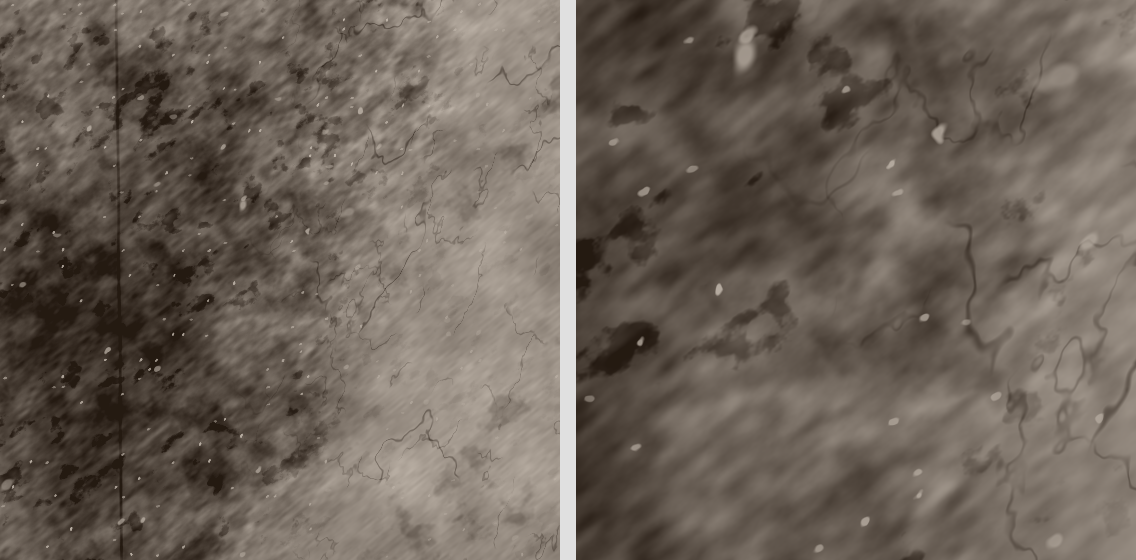
Left, the full canvas; right, a detail of the centre.
Give the GLSL for this texture, as a three.js fragment shader.

```glsl
varying vec2 vUv;

float hash(vec2 p) {
  vec3 q = fract(vec3(p.xyx) * 0.1031);
  q += dot(q, q.yzx + 33.33);
  return fract((q.x + q.y) * q.z);
}

float noise(vec2 p) {
  vec2 i = floor(p), f = fract(p);
  f = f * f * (3.0 - 2.0 * f);
  return mix(mix(hash(i), hash(i + vec2(1.0, 0.0)), f.x),
             mix(hash(i + vec2(0.0, 1.0)), hash(i + 1.0), f.x), f.y);
}

vec2 rotate(vec2 p, float angle) {
  float c = cos(angle), s = sin(angle);
  return vec2(c * p.x + s * p.y, c * p.y - s * p.x);
}

float fbm(vec2 p) {
  float sum = 0.0, weight = 0.5;
  for (int i = 0; i < 5; i++) {
    sum += weight * noise(p);
    p = rotate(p, 0.6) * 2.03 + 17.3;
    weight *= 0.5;
  }
  return sum / 0.97;
}

// One ragged chip per chosen cell, leaning up to the right
float chips(vec2 p, float scale, float density) {
  vec2 q = p * scale, cell = floor(q) + scale * 3.0;
  float pick = hash(cell), turn = hash(cell + 7.7);
  vec2 shift = vec2(hash(cell + 3.1), turn) - 0.5;
  vec2 d = rotate(fract(q) - 0.5 - 0.35 * shift, 0.7 + 1.2 * (turn - 0.5));
  float radius = length(d / vec2(0.27, 0.16)) + 0.6 * (noise(q * 5.0) - 0.5);
  return step(1.0 - density, pick) * (1.0 - smoothstep(0.5, 1.0, radius)) * (0.5 + 0.5 * turn);
}

// Thin broken lines along a noise contour
float cracks(vec2 p, float scale, float width) {
  float ridge = abs(fbm(p * scale) - 0.5);
  float gaps = smoothstep(0.48, 0.62, noise(p * scale * 1.7 + 41.0));
  return gaps * (1.0 - smoothstep(0.0, width, ridge));
}

void main() {
  vec2 p = vUv;
  vec2 w = p + 0.2 * (vec2(fbm(p * 4.0), fbm(p * 4.0 + 31.0)) - 0.5);

  // Broad light and stain
  float tone = 0.48 + 0.1 * smoothstep(0.4, 0.85, w.x) - 0.05 * smoothstep(0.5, 0.75, w.y);
  vec2 stain = (w - vec2(0.2, 0.46)) / vec2(0.39, 0.27);
  tone -= 0.24 * exp(-dot(stain, stain));
  tone -= 0.15 * (1.0 - smoothstep(0.1, 0.55, w.y)) * (1.0 - smoothstep(0.3, 0.75, w.x));
  float rough = 1.0 - 0.78 * smoothstep(-0.08, 0.2, w.x - 0.45 - 0.35 * w.y);

  // Mottling and slanted grain
  vec2 slant = rotate(p + 0.012 * (w - p), 0.68);
  float grain = noise(slant * vec2(60.0, 125.0)) - 0.5;
  float clumps = fbm(slant * vec2(24.0, 42.0) + 9.0) - 0.5;
  float fibres = noise(slant * vec2(45.0, 210.0) + 70.0) - 0.5;
  float depth = 0.45 + 0.9 * tone;
  tone += 0.32 * (fbm(p * 7.0 + 5.0) - 0.5);
  tone += depth * rough * (0.19 * grain + 0.36 * clumps) + 0.05 * fibres;

  // Dark pits and ragged blotches
  float pits = fbm(p * 11.0 + 53.0) + 0.12 * grain;
  tone -= 0.13 * smoothstep(0.58, 0.74, pits);
  float holes = fbm(slant * vec2(26.0, 38.0) + 80.0);
  tone -= 0.14 * rough * smoothstep(0.64, 0.74, holes);

  // Cracks in the smoother side
  vec2 lean = rotate(p, -0.4) * vec2(1.3, 0.8);
  float cracked = cracks(lean + 2.0, 6.0, 0.012) + 0.7 * cracks(lean + 6.0, 11.0, 0.016);
  tone -= 0.17 * cracked * smoothstep(0.4, 0.7, w.x);

  // Vertical seam
  float seam = abs(p.x - 0.218 + 0.01 * p.y + 0.002 * (noise(vec2(p.y * 18.0, 2.0)) - 0.5));
  float wear = 0.45 + 0.55 * noise(vec2(p.y * 30.0, 8.0));
  tone -= 0.15 * wear * (1.0 - smoothstep(0.0008, 0.004, seam)) + 0.025 * exp(-seam * 70.0);

  // Pale chips in three sizes
  tone = max(tone, 0.1);
  for (int i = 0; i < 3; i++) {
    float level = float(i);
    float chip = chips(p + 0.37 * level, 66.0 / exp2(level), 0.045 - 0.015 * level);
    tone = mix(tone, 0.73 - 0.05 * level, chip * (0.35 + 0.55 * rough));
  }

  gl_FragColor = vec4(tone + 0.04, tone, tone * 0.98 - 0.03, 1.0);
}
```
